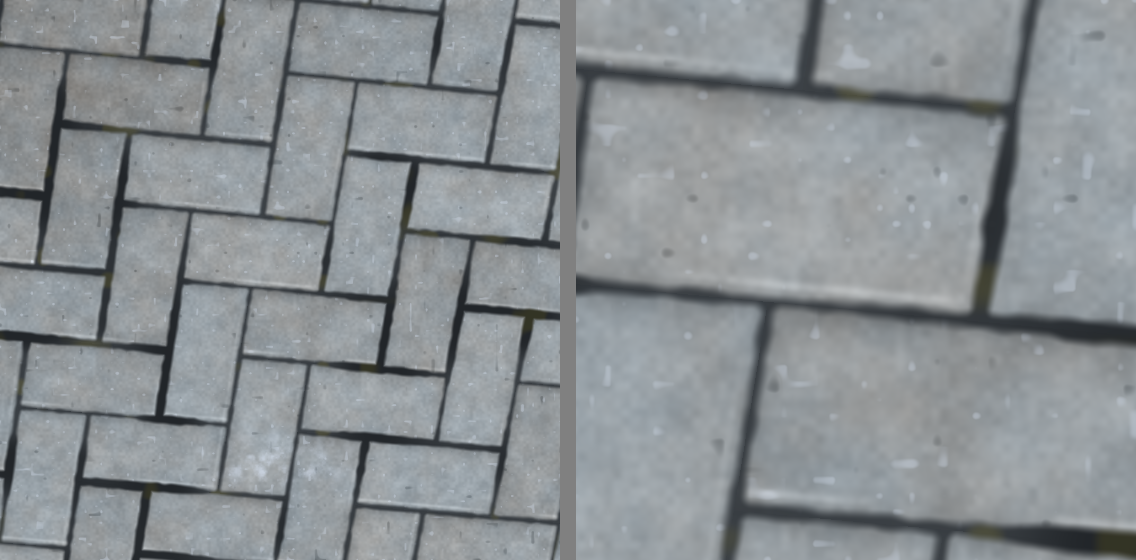
Left: the whole. Right: its middle third, enlarged.
This texture is drawn by a three.js fragment shader. Its source:

```glsl
// Grey herringbone paving, slightly tilted and receding: a projective grid is
// split into 2x1 bricks by diagonal index, then each brick gets a rounded
// distance field for joints, bevels and shade, with noise for wear.
#define ORIGIN vec2(0.341, 0.625)   // corner of a reference brick
#define STEP_U vec2(0.1273, 0.0121) // grid step across (y down)
#define STEP_V vec2(-0.0198, 0.1272) // grid step down (y down)
#define RECEDE vec2(0.002, 0.007)   // shrink per grid step
#define JOINT 0.024                 // half joint width, in grid steps
#define JOINT_WEAR 0.034            // extra width of worn joints
#define CORNER 0.07
#define BRICK vec3(0.598, 0.636, 0.662)
#define WARM vec3(0.620, 0.608, 0.592)
#define SAND vec3(0.175, 0.195, 0.215)
#define MOSS vec3(0.33, 0.32, 0.18)
#define FROST vec3(0.83, 0.87, 0.93)

varying vec2 vUv;

float hash(vec2 p) {
  vec3 q = fract(vec3(p.xyx) * 0.1031);
  q += dot(q, q.yzx + 33.33);
  return fract((q.x + q.y) * q.z);
}

float noise(vec2 p) {
  vec2 i = floor(p), f = fract(p);
  f = f * f * (3.0 - 2.0 * f);
  return mix(mix(hash(i), hash(i + vec2(1.0, 0.0)), f.x),
             mix(hash(i + vec2(0.0, 1.0)), hash(i + 1.0), f.x), f.y);
}

float fbm(vec2 p) {
  float sum = 0.0, amp = 0.5;
  for (int k = 0; k < 4; k++) {
    sum += amp * noise(p);
    p = p * 2.03 + 17.1;
    amp *= 0.5;
  }
  return sum / 0.9375;
}

float cross2(vec2 a, vec2 b) { return a.x * b.y - a.y * b.x; }

// Canvas position to grid coordinates, undoing tilt and perspective
vec2 toGrid(vec2 p) {
  vec2 d = (p - ORIGIN) * vec2(1.0, -1.0);
  vec2 u = STEP_U - d * RECEDE.x, v = STEP_V - d * RECEDE.y;
  return vec2(cross2(d, v), cross2(u, d)) / cross2(u, v);
}

// Position from the brick centre (xy) and half size (zw); id is its first cell
vec4 herringbone(vec2 g, out vec2 id) {
  vec2 cell = floor(g);
  float m = mod(cell.x - cell.y + 0.5, 4.0);
  bool flat2 = m < 2.0;
  id = cell;
  if (m > 1.0 && m < 2.0) id.x -= 1.0;
  if (m > 2.0 && m < 3.0) id.y -= 1.0;
  vec2 halfSize = flat2 ? vec2(1.0, 0.5) : vec2(0.5, 1.0);
  return vec4(g - id - halfSize, halfSize);
}

// Depth inside a rounded box
float boxDepth(vec2 p, vec2 b) {
  vec2 q = abs(p) - b + CORNER;
  return CORNER - length(max(q, 0.0)) - min(max(q.x, q.y), 0.0);
}

float band(float x, float centre, float width) {
  float t = (x - centre) / width;
  return exp(-t * t);
}

void main() {
  vec2 p = vUv, id;
  vec4 brick = herringbone(toGrid(p), id);
  vec2 seed = id + 40.0;
  float tone = hash(seed), tint = hash(seed + 71.0);

  // Uneven laying and chipped edges
  vec2 shift = vec2(hash(seed + 13.0), hash(seed + 29.0)) - 0.5;
  vec2 local = brick.xy + 0.022 * shift;
  float depth = boxDepth(local, brick.zw) + 0.022 * (noise(p * 75.0) - 0.5);

  // Stone face: mottled, warmer and duller to the upper left
  float mottle = fbm(p * 22.0 + seed * 3.7);
  float corner = smoothstep(0.75, 0.0, distance(p, vec2(0.0, 1.0)));
  float warmth = 0.30 * tint + 0.9 * (mottle - 0.42) + 0.35 * corner;
  vec3 col = mix(BRICK, WARM, clamp(warmth, 0.0, 0.9));
  col += 0.045 * (tone - 0.5) - 0.055 * corner;
  col += 0.13 * (fbm(p * 38.0 + 5.0) - 0.5);
  col += 0.050 * (noise(p * 190.0) - 0.5);

  // Pale grains, dark pits and a frosted patch
  float grain = noise(p * 105.0 + 9.0);
  col = mix(col, FROST, 0.38 * smoothstep(0.84, 0.98, grain));
  col -= 0.12 * smoothstep(0.90, 1.0, noise(p * 62.0 + 31.0));
  vec2 patchPos = (p - vec2(0.49, 0.17)) / vec2(0.12, 0.045);
  float frost = exp(-dot(patchPos, patchPos)) * smoothstep(0.35, 0.8, fbm(p * 45.0));
  col = mix(col, FROST, 0.85 * frost);

  // Bevels: light on lower and right rims, shade under the upper rim
  vec2 farEdge = brick.zw - local, nearEdge = brick.zw + local;
  float rimWear = smoothstep(0.25, 0.75, noise(p * 17.0 + 3.0));
  float rim = band(farEdge.y, 0.085, 0.026) + 0.55 * band(farEdge.x, 0.085, 0.026);
  col += 0.11 * rim * rimWear;
  col *= 1.0 - 0.22 * exp(-max(depth, 0.0) / 0.07);
  col *= 1.0 - 0.14 * exp(-max(nearEdge.y, 0.0) / 0.09);

  // Joints: worn wide and dark in places, mossy in a few
  float wear = smoothstep(0.45, 0.82, noise(p * 8.0 + 2.6));
  float width = JOINT + JOINT_WEAR * wear;
  float joint = 1.0 - smoothstep(width - 0.025, width + 0.035, depth);
  float moss = smoothstep(0.72, 0.92, noise(p * 26.0 + 50.0));
  vec3 fill = mix(SAND, MOSS, 0.6 * moss) * (1.0 - 0.25 * wear);
  col = mix(col, fill, joint * mix(0.82, 1.0, wear));

  gl_FragColor = vec4(clamp(col, 0.0, 1.0), 1.0);
}
```
